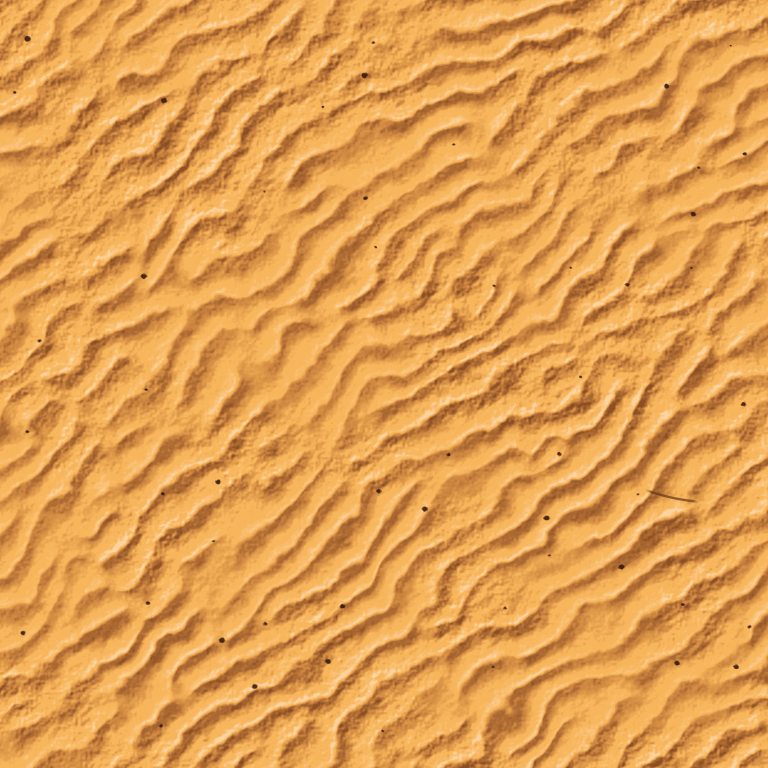
This texture is drawn by a Shadertoy shader. Its source:

```glsl
// Wind-rippled desert sand with forking crests, fine grain and scattered dark pebbles.

const float TAU = 6.28319;

vec2 hash2(vec2 p) {
    vec3 q = fract(p.xyx * vec3(0.1031, 0.1030, 0.0973));
    q += dot(q, q.yzx + 33.33);
    return fract((q.xx + q.yz) * q.zy);
}

float noise(vec2 p) {
    vec2 i = floor(p), f = fract(p);
    f = f * f * (3.0 - 2.0 * f);
    vec2 e = vec2(0.0, 1.0);
    return mix(mix(hash2(i).x, hash2(i + e.yx).x, f.x),
               mix(hash2(i + e.xy).x, hash2(i + e.yy).x, f.x), f.y);
}

// Sum of local waves with uneven directions: x is the phase in turns, y the strength
vec2 rippleWave(vec2 p) {
    const float cellSize = 0.085;
    vec2 base = floor(p / cellSize), sum = vec2(0.0);
    float total = 0.0;
    for (int j = -2; j <= 2; j++)
    for (int i = -2; i <= 2; i++) {
        vec2 cell = base + vec2(i, j);
        vec2 center = (cell + hash2(cell + 11.0)) * cellSize;
        vec2 rnd = hash2(cell + 57.0);
        vec2 d = p - center;
        float angle = -0.90 + (rnd.x - 0.5) * 0.75;
        float turns = 24.0 * dot(center, vec2(0.62, -0.78)) + (rnd.y - 0.5) * 0.76
                    + mix(20.0, 29.0, hash2(cell + 91.0).x) * dot(d, vec2(cos(angle), sin(angle)));
        float weight = exp(-1.4 * dot(d, d) / (cellSize * cellSize));
        sum += weight * vec2(cos(TAU * turns), sin(TAU * turns));
        total += weight;
    }
    return vec2(atan(sum.y, sum.x + 1e-6) / TAU, length(sum) / total);
}

float grainHeight(vec2 p) {
    vec2 q = vec2(p.x * 0.8 + p.y * 0.6, p.y * 0.8 - p.x * 0.6) * vec2(0.8, 1.2);
    return noise(q * 80.0) + 0.7 * noise(q * 165.0 + 7.0) + 0.5 * noise(p * 310.0 + 3.0);
}

// Tone from 0 (deep shade) to 1 (lit crest)
vec3 sandColor(float tone) {
    vec3 c = mix(vec3(0.55, 0.31, 0.14), vec3(0.68, 0.42, 0.20), smoothstep(-0.25, 0.03, tone));
    c = mix(c, vec3(0.80, 0.52, 0.25), clamp((tone - 0.03) / 0.14, 0.0, 1.0));
    c = mix(c, vec3(0.88, 0.61, 0.29), clamp((tone - 0.17) / 0.23, 0.0, 1.0));
    c = mix(c, vec3(0.97, 0.71, 0.36), clamp((tone - 0.40) / 0.21, 0.0, 1.0));
    c = mix(c, vec3(0.98, 0.76, 0.47), clamp((tone - 0.75) / 0.17, 0.0, 1.0));
    return mix(c, vec3(0.99, 0.83, 0.63), clamp((tone - 0.93) / 0.15, 0.0, 1.0));
}

// Coverage of small dark pebbles, one at most per grid cell
float pebbles(vec2 p, float px) {
    vec2 g = p * 13.0, cell = floor(g);
    vec2 rnd = hash2(cell + 203.0);
    vec2 d = (fract(g) - 0.15 - 0.7 * hash2(cell + 131.0)) / 13.0;
    float radius = mix(0.0013, 0.0037, rnd.y * rnd.y);
    float dist = length(d * vec2(0.9, 1.1)) + 0.0015 * (noise(p * 400.0) - 0.5);
    return step(rnd.x, 0.34) * (1.0 - smoothstep(radius - px, radius + px, dist));
}

void mainImage(out vec4 fragColor, in vec2 fragCoord) {
    vec2 uv = fragCoord / iResolution.y;
    float px = 1.0 / iResolution.y;

    // Wavy, slightly ragged crests
    float wiggle = 0.021 * (noise(uv * 19.0) - 0.5) + 0.010 * (noise(uv * 42.0 + 5.0) - 0.5)
                 + 0.004 * (noise(uv * 110.0 + 9.0) - 0.5);
    vec2 wave = rippleWave(uv + vec2(0.62, -0.78) * wiggle);
    float turn = fract(wave.x);

    // Sharp crest, shaded lee side of varying width, then a long slope to the next crest
    float shade = mix(0.20, 0.42, noise(uv * 24.0 + 60.0));
    float lee = 1.0 - smoothstep(0.0, 0.19, turn);
    float slope = clamp((turn - shade) / (1.0 - shade), 0.0, 1.0);
    slope = mix(slope, smoothstep(0.0, 0.55, slope) * 0.68 + 0.32 * pow(slope, 5.0), 0.6);
    float profile = max(lee, slope);
    float contrast = smoothstep(0.02, 0.36, wave.y) * mix(0.62, 1.18, noise(uv * 13.0 + 40.0));
    float tone = mix(0.50, profile, contrast);

    // Rough grain lit from the upper left
    float emboss = grainHeight(uv) - grainHeight(uv + vec2(-0.0026, 0.0026));
    float roughness = mix(0.20, 0.50, smoothstep(0.3, 0.75, noise(uv * 10.0 + 20.0)));
    tone += emboss * roughness + 0.10 * (noise(uv * 340.0) - 0.5);

    vec3 color = sandColor(tone);

    // Thin half-buried twig
    vec2 t = uv - vec2(0.875, 0.352);
    float twig = abs(t.y + 0.22 * t.x - 2.0 * t.x * t.x);
    float twigMask = (1.0 - smoothstep(0.0006, 0.0006 + 1.5 * px, twig))
                   * (1.0 - smoothstep(0.025, 0.036, abs(t.x)));
    color = mix(color, vec3(0.38, 0.20, 0.10), 0.7 * twigMask);

    color = mix(color, vec3(0.20, 0.09, 0.05), 0.9 * pebbles(uv, px));
    fragColor = vec4(color, 1.0);
}
```
